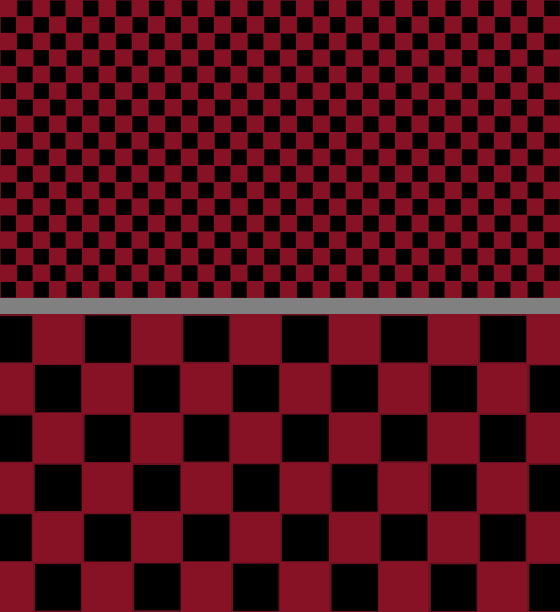
Top, the full canvas; bottom, a detail of the centre.
A Shadertoy shader for this pattern:

```glsl
// Crimson and black checkerboard with thin dark-red seams around the black squares.

// Four pseudo-random values per cell, one for each side.
vec4 hash4(vec2 cell) {
    vec4 p = fract(vec4(cell.xyx, cell.y + 7.0) * vec4(0.1031, 0.1030, 0.0973, 0.1099));
    p += dot(p, p.wzxy + 33.33);
    return fract((p.xxyz + p.yzzw) * p.zywx);
}

// Antialiased coverage of a box, given distances to its left, bottom, right and top sides.
float boxCoverage(vec4 sides, vec2 pixel) {
    vec4 cover = clamp(sides / pixel.xyxy + 0.5, 0.0, 1.0);
    return cover.x * cover.y * cover.z * cover.w;
}

void mainImage(out vec4 fragColor, in vec2 fragCoord) {
    // 34 squares across, 18 down
    vec2 grid = vec2(34.0, 18.0);
    vec2 p = fragCoord / iResolution.xy * grid;
    vec2 pixel = grid / iResolution.xy;
    vec2 cell = floor(p);
    vec2 local = p - cell;

    vec3 color = vec3(0.53, 0.07, 0.15);
    if (mod(cell.x + cell.y, 2.0) < 0.5) {
        vec4 sides = vec4(local, 1.0 - local);

        // Dark seam along the cell edge
        color = mix(color, vec3(0.43, 0.07, 0.13), boxCoverage(sides, pixel));

        // Black square, set in a little unevenly from each side
        vec4 inset = vec4(0.046, 0.026, 0.022, 0.034) + 0.02 * (hash4(cell) - 0.5);
        color = mix(color, vec3(0.0), boxCoverage(sides - inset, pixel));
    }
    fragColor = vec4(color, 1.0);
}
```
